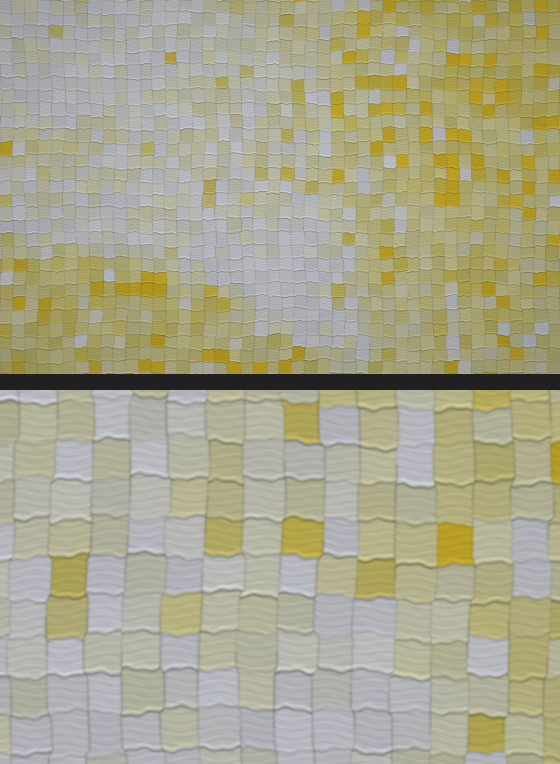
Top: the whole. Bottom: its middle third, enlarged.
Give the GLSL for this pattern, as a WebGL 2 fragment shader.

```glsl
#version 300 es
precision highp float;
// A hand-painted grid of small impasto squares drifting from cool white to yellow.
// Each jittered cell takes its tone from broad gradients plus hashed accents;
// layered sines add brush ridges, and the seams get thin shadows and lit lips.

uniform vec2 u_resolution;
out vec4 outColor;

const vec2 GRID = vec2(44.0, 29.0);       // repeats across and down
const float COLUMN_JITTER = 0.16;         // wander of seams, in cells
const float ROW_JITTER = 0.20;
const float SEAM_WIDTH = 0.045;
const float COLUMN_SHADE = 0.13;
const float ROW_SHADE = 0.22;
const float RIDGE_LIGHT = 0.13;
const float BRUSH_DEPTH = 0.022;
const float TONE_SPREAD = 0.30;

const vec3 COOL_WHITE = vec3(0.675, 0.680, 0.705);
const vec3 CREAM = vec3(0.670, 0.670, 0.600);
const vec3 PALE_YELLOW = vec3(0.665, 0.650, 0.475);
const vec3 YELLOW = vec3(0.650, 0.615, 0.325);
const vec3 DEEP_YELLOW = vec3(0.690, 0.590, 0.130);

float hash(vec2 p) {
  vec3 q = fract(vec3(p.xyx) * 0.1031);
  q += dot(q, q.yzx + 33.33);
  return fract((q.x + q.y) * q.z);
}

float blob(vec2 p, vec2 center, vec2 radius) {
  vec2 d = (p - center) / radius;
  return exp(-dot(d, d));
}

// Broad drift of yellow over the whole canvas
float yellowField(vec2 uv) {
  float clusters = sin(uv.x * 23.0 + 2.0 * sin(uv.y * 17.0))
                 * sin(uv.y * 21.0 + 1.7 * sin(uv.x * 13.0));
  float right = smoothstep(0.42, 0.82, uv.x);
  float slope = uv.y - (0.35 - 0.9 * uv.x * uv.x);
  float lowerLeft = 1.0 - smoothstep(-0.05, 0.04, slope);
  float field = 0.13 + 0.07 * clusters + 0.36 * max(right, lowerLeft * 1.08);
  field += 0.13 * blob(uv, vec2(0.50, 0.64), vec2(0.18, 0.17));
  field += 0.22 * blob(uv, vec2(0.03, 0.60), vec2(0.13, 0.06));
  field += 0.20 * blob(uv, vec2(0.88, 0.77), vec2(0.12, 0.07));
  field += 0.15 * smoothstep(0.86, 1.0, uv.y) * smoothstep(0.2, 0.5, uv.x);
  return field - 0.24 * blob(uv, vec2(0.53, 0.22), vec2(0.08, 0.16));
}

vec3 cellColor(vec2 cell) {
  vec2 uv = (cell + 0.5) / GRID;
  float field = yellowField(uv);
  float tone = field + TONE_SPREAD * (hash(cell + 7.0) - 0.5);

  // Strong yellow accents and leftover white squares
  float center = blob(uv, vec2(0.52, 0.58), vec2(0.20, 0.25));
  float chance = 0.01 + 0.14 * smoothstep(0.15, 0.5, field) + 0.07 * center;
  float pick = hash(cell + 51.0);
  tone += step(pick, chance) * mix(0.25, 0.60, hash(cell + 93.0));
  tone -= step(0.89, pick) * 0.35;
  tone = clamp(tone, 0.0, 1.0);

  vec3 color = mix(COOL_WHITE, CREAM, smoothstep(0.04, 0.24, tone));
  color = mix(color, PALE_YELLOW, smoothstep(0.22, 0.46, tone));
  color = mix(color, YELLOW, smoothstep(0.44, 0.70, tone));
  color = mix(color, DEEP_YELLOW, smoothstep(0.70, 0.95, tone));
  return color * (0.97 + 0.06 * hash(cell + 29.0));
}

// Horizontal bristle marks, bent differently in every cell
float brush(vec2 p, vec2 cell) {
  float phase = 6.283 * hash(cell + 17.0);
  float bend = p.y + 0.06 * sin(p.x * 4.0 + phase);
  return sin(bend * 31.0 + phase) + 0.6 * sin(bend * 53.0 + p.x * 2.0 - phase)
       + 0.4 * sin(p.x * 9.0 + bend * 17.0 + phase);
}

// One column of squares, with overlapping paint at the row seams
vec3 columnPaint(float column, vec2 p, float blur) {
  float seam = floor(p.y + 0.5);
  vec2 upper = vec2(column, seam);
  float seed = hash(upper + 131.0);
  float wave = 0.045 * sin(p.x * 5.0 + 6.283 * seed) + 0.02 * sin(p.x * 13.0 + seed * 40.0);
  float d = p.y - seam - ROW_JITTER * (seed - 0.5) - wave;
  float side = smoothstep(-blur, blur, d);
  vec3 color = mix(cellColor(upper - vec2(0.0, 1.0)), cellColor(upper), side);
  float marks = mix(brush(p, upper - vec2(0.0, 1.0)), brush(p, upper), side);
  float weight = 0.25 + 0.75 * hash(upper + 211.0);
  float shadow = exp(-pow((d + 0.03) / SEAM_WIDTH, 2.0));
  float ridge = exp(-pow((d - 0.07) / (SEAM_WIDTH * 1.2), 2.0));
  return color * (1.0 + BRUSH_DEPTH * marks + weight * (RIDGE_LIGHT * ridge - ROW_SHADE * shadow));
}

float columnShift(float seam, float row) {
  return COLUMN_JITTER * (hash(vec2(seam, row) + 307.0) - 0.5);
}

void main() {
  vec2 uv = gl_FragCoord.xy / u_resolution;
  vec2 p = uv * GRID;
  p += 0.10 * vec2(sin(uv.y * 15.0 + uv.x * 4.0), sin(uv.x * 19.0 + uv.y * 5.0));
  float blur = max(0.04, 0.8 * GRID.y / u_resolution.y);

  // Column seams wander slightly from row to row
  vec2 seam = floor(p + 0.5);
  float shift = mix(columnShift(seam.x, seam.y - 1.0), columnShift(seam.x, seam.y),
                    smoothstep(-0.15, 0.15, p.y - seam.y));
  float d = p.x - seam.x - shift;
  vec3 color = mix(columnPaint(seam.x - 1.0, p, blur), columnPaint(seam.x, p, blur),
                   smoothstep(-blur, blur, d));
  float wear = 0.3 + 0.7 * hash(seam + 401.0);
  color *= 1.0 - COLUMN_SHADE * wear * exp(-pow(d / SEAM_WIDTH, 2.0));

  // Soft room light, dimmer toward the corners
  vec2 away = uv - vec2(0.5, 0.55);
  color *= 1.05 - 0.30 * dot(away, away);
  outColor = vec4(color, 1.0);
}
```
